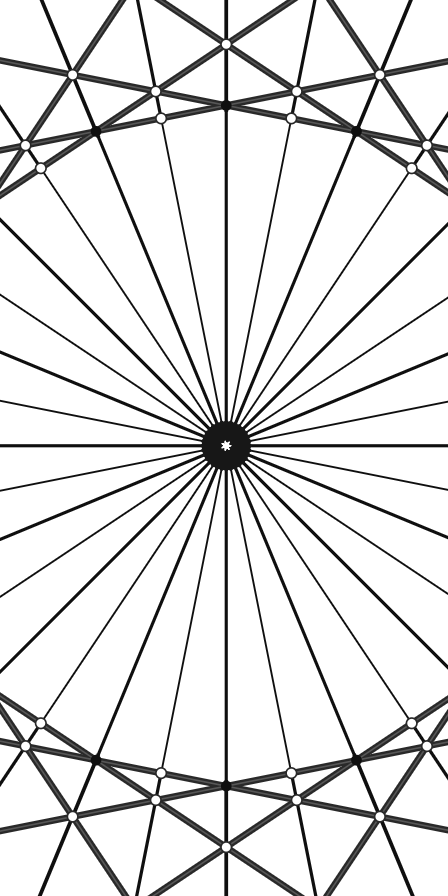
Give the GLSL for this background, as a Shadertoy shader.

```glsl
// Radial steel wheel: a dark hub, 32 spokes and a ring of crossing struts with round joints.

const float TAU = 6.2831853;
const float SECTORS = 16.0;
const float RING = 0.745;               // distance from the hub to each strut
const vec2 HUB_SHIFT = vec2(0.005, 0.005);

const vec3 PAPER = vec3(1.0);
const vec3 INK = vec3(0.06);
const vec3 STEEL = vec3(0.16);
const vec3 SHEEN = vec3(0.40);

// Antialiased coverage of a signed distance
float cover(float dist, float pixel) {
    return clamp(0.5 - dist / pixel, 0.0, 1.0);
}

// Rotate into the nearest sector, so that its axis lies along +x
vec2 foldSector(vec2 p, float offset) {
    float stepAngle = TAU / SECTORS;
    float a = atan(p.y, p.x) - offset;
    a -= stepAngle * floor(a / stepAngle + 0.5);
    return length(p) * vec2(cos(a), sin(a));
}

// Distance to the closest of the straight struts tangent to the ring
float strutDistance(vec2 p) {
    float nearest = 10.0;
    for (float i = 0.0; i < SECTORS; i++) {
        float a = (i + 0.5) * TAU / SECTORS;
        nearest = min(nearest, abs(dot(p, vec2(cos(a), sin(a))) - RING));
    }
    return nearest;
}

// White joint with a dark rim, on the axis of a folded sector
vec3 drawJoint(vec3 color, vec2 q, float radius, float pixel) {
    float d = length(q - vec2(radius, 0.0));
    color = mix(color, STEEL, cover(d - 0.0135, pixel));
    return mix(color, PAPER, cover(d - 0.0098, pixel));
}

void mainImage(out vec4 fragColor, in vec2 fragCoord) {
    float pixel = 1.0 / iResolution.x;
    vec2 p = (fragCoord - 0.5 * iResolution.xy) * pixel - HUB_SHIFT;
    float r = length(p);
    float angle = atan(p.y, p.x);
    float halfStep = 0.5 * TAU / SECTORS;
    vec2 mainAxis = foldSector(p, 0.0);
    vec2 midAxis = foldSector(p, halfStep);
    vec3 color = PAPER;

    // Spokes, heavier outside the ring
    float outside = step(RING, r);
    float mainWidth = mix(0.0035, 0.0042, outside);
    float midWidth = mix(0.0021, 0.0036, outside);
    color = mix(color, INK, cover(abs(mainAxis.y) - mainWidth, pixel));
    color = mix(color, INK, cover(abs(midAxis.y) - midWidth, pixel));

    // Struts with a light centre line
    float strut = strutDistance(p);
    color = mix(color, STEEL, cover(strut - 0.0072, pixel));
    color = mix(color, SHEEN, 0.75 * cover(strut - 0.0018, pixel));

    // Dark knots where neighbouring struts meet, then the white joints
    float knot = length(mainAxis - vec2(RING / cos(halfStep), 0.0));
    color = mix(color, INK, cover(knot - 0.012, pixel));
    color = drawJoint(color, midAxis, RING, pixel);
    color = drawJoint(color, midAxis, RING / cos(2.0 * halfStep), pixel);
    color = drawJoint(color, mainAxis, RING / cos(3.0 * halfStep), pixel);

    // Notched hub with a small star opening
    float hubEdge = 0.056 + 0.0015 * cos(2.0 * SECTORS * angle);
    color = mix(color, vec3(0.09), cover(r - hubEdge, pixel));
    float starEdge = 0.0095 + 0.0025 * cos(7.0 * angle);
    color = mix(color, PAPER, cover(r - starEdge, pixel));

    fragColor = vec4(color, 1.0);
}
```
